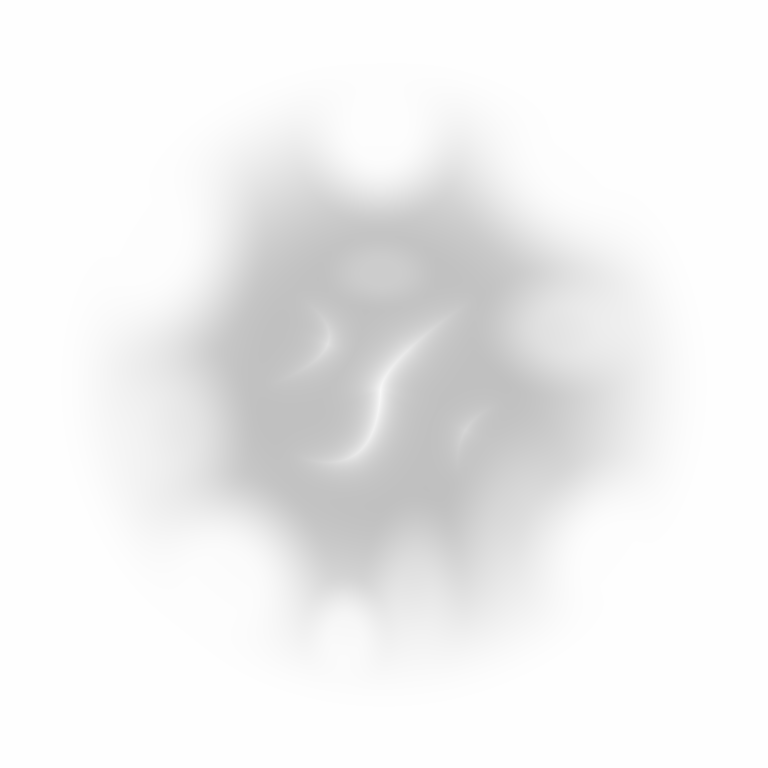
This background is drawn by a Shadertoy shader. Its source:

```glsl
// Soft grey cloud on white, hollowed by pale lobes and crossed by glowing curved ridges.

const float PAPER = 0.995;       // background brightness
const float CLOUD_DEPTH = 0.245; // how far the cloud darkens the paper
const int CURVE_STEPS = 24;

// Fraction of the cloud left after a soft elliptical hollow.
float hollow(vec2 p, vec2 center, vec2 radius, float strength) {
    float q = length((p - center) / radius);
    return 1.0 - strength * (1.0 - smoothstep(0.25, 1.05, q));
}

vec2 bezier(vec2 a, vec2 b, vec2 c, float t) {
    return mix(mix(a, b, t), mix(b, c, t), t);
}

// Distance to segment ab in x, position along it in y.
vec2 segmentDistance(vec2 p, vec2 a, vec2 b) {
    vec2 ab = b - a;
    float h = clamp(dot(p - a, ab) / dot(ab, ab), 0.0, 1.0);
    return vec2(length(p - a - ab * h), h);
}

// Glow along a curve; power holds its strength at start, middle and end.
float ridge(vec2 p, vec2 a, vec2 b, vec2 c, vec3 power, float width) {
    float glow = 0.0;
    vec2 from = a;
    for (int i = 0; i < CURVE_STEPS; i++) {
        vec2 to = bezier(a, b, c, float(i + 1) / float(CURVE_STEPS));
        vec2 hit = segmentDistance(p, from, to);
        float t = (float(i) + hit.y) / float(CURVE_STEPS);
        float strength = t < 0.5 ? mix(power.x, power.y, 2.0 * t)
                                 : mix(power.y, power.z, 2.0 * t - 1.0);
        glow = max(glow, strength * exp(-hit.x / width));
        from = to;
    }
    return glow;
}

// Density of the cloud: a round falloff with lobes taken out of it.
float cloud(vec2 p) {
    float density = 1.0 - smoothstep(0.15, 0.43, length(p - 0.5));
    density *= hollow(p, vec2(0.495, 0.83), vec2(0.115, 0.125), 0.95); // top
    density *= hollow(p, vec2(0.19, 0.69), vec2(0.155, 0.18), 0.95);   // upper left
    density *= hollow(p, vec2(0.22, 0.44), vec2(0.11, 0.13), 0.42);    // left
    density *= hollow(p, vec2(0.29, 0.24), vec2(0.14, 0.145), 0.9);    // lower left
    density *= hollow(p, vec2(0.45, 0.17), vec2(0.06, 0.08), 0.7);     // bottom
    density *= hollow(p, vec2(0.54, 0.22), vec2(0.07, 0.14), 0.35);    // lower middle
    density *= hollow(p, vec2(0.67, 0.31), vec2(0.09, 0.16), 0.25);    // lower right haze
    density *= hollow(p, vec2(0.80, 0.27), vec2(0.125, 0.14), 0.95);   // lower right
    density *= hollow(p, vec2(0.74, 0.57), vec2(0.125, 0.09), 0.45);   // right
    density *= hollow(p, vec2(0.77, 0.80), vec2(0.19, 0.17), 0.95);    // upper right
    density *= hollow(p, vec2(0.495, 0.645), vec2(0.08, 0.05), 0.2);   // inner haze
    return density;
}

// Bright ridges in the heart of the cloud.
float ridges(vec2 p) {
    vec2 joint = vec2(0.4957, 0.4931);
    float upper = ridge(p, vec2(0.624, 0.616), vec2(0.501, 0.532), joint,
                        vec3(0.0, 0.16, 0.22), 0.02);
    float lower = ridge(p, joint, vec2(0.49, 0.363), vec2(0.372, 0.411),
                        vec3(0.22, 0.16, 0.0), 0.018);
    float left = ridge(p, vec2(0.385, 0.616), vec2(0.492, 0.548), vec2(0.338, 0.494),
                       vec3(0.0, 0.13, 0.0), 0.017);
    float right = ridge(p, vec2(0.659, 0.476), vec2(0.583, 0.455), vec2(0.598, 0.3715),
                        vec3(0.0, 0.085, 0.0), 0.015);
    return max(max(upper, lower), max(left, right));
}

void mainImage(out vec4 fragColor, in vec2 fragCoord) {
    vec2 p = (fragCoord - 0.5 * iResolution.xy) / min(iResolution.x, iResolution.y) + 0.5;
    float brightness = PAPER - CLOUD_DEPTH * cloud(p) + ridges(p);
    fragColor = vec4(vec3(min(brightness, PAPER)), 1.0);
}
```
